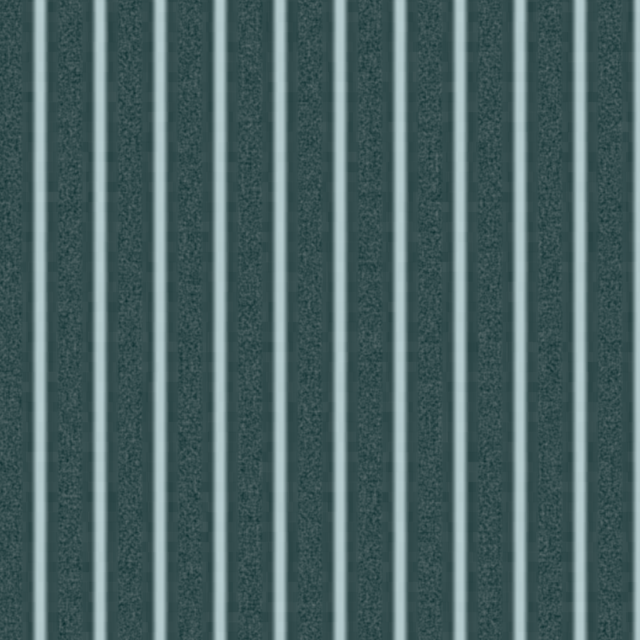
This pattern is drawn by a WebGL 1 fragment shader. Its source:

```glsl
precision highp float;
// Pale vertical pinstripes on dark teal cloth with grain and faint blocky wear.

uniform vec2 u_resolution;

// Pseudo-random gradient for a lattice point, components in -1..1.
vec2 gradient(vec2 cell) {
    vec3 q = fract(cell.xyx * vec3(0.1031, 0.1030, 0.0973));
    q += dot(q, q.yzx + 33.33);
    return fract((q.xx + q.yz) * q.zy) * 2.0 - 1.0;
}

float gradientNoise(vec2 p) {
    vec2 i = floor(p);
    vec2 f = fract(p);
    vec2 w = f * f * f * (f * (f * 6.0 - 15.0) + 10.0);
    float a = dot(gradient(i), f);
    float b = dot(gradient(i + vec2(1.0, 0.0)), f - vec2(1.0, 0.0));
    float c = dot(gradient(i + vec2(0.0, 1.0)), f - vec2(0.0, 1.0));
    float d = dot(gradient(i + vec2(1.0, 1.0)), f - vec2(1.0, 1.0));
    return mix(mix(a, b, w.x), mix(c, d, w.x), w.y);
}

// Flat steps joined by short smooth ramps.
vec2 terrace(vec2 p) {
    p += 0.1;
    return floor(p) + smoothstep(0.8, 1.0, fract(p));
}

void main() {
    vec2 uv = gl_FragCoord.xy / u_resolution;

    // Distance to the nearest stripe axis, in stripe periods (32/3 across).
    float dist = abs(fract(uv.x * 32.0 / 3.0 - 2.0 / 3.0 + 0.5) - 0.5);

    // Blocky wear: square patches and narrow upright slivers.
    float patches = gradientNoise(terrace(uv * 64.0) * 0.73 + 0.37);
    float slivers = gradientNoise(terrace(uv * vec2(192.0, 64.0)) * 0.61 + 91.3);
    float wear = 0.055 * patches + 0.04 * slivers;

    // Fine grain in the band midway between stripes.
    float grain = gradientNoise(uv * 175.0 + 17.0)
                + 0.6 * gradientNoise(uv * 260.0 + 53.0);
    float band = smoothstep(0.27, 0.34, dist);

    // Cloth, slightly darker beside each stripe.
    vec3 cloth = vec3(0.207, 0.306, 0.310);
    cloth += vec3(1.0, 0.8, 0.8) * (wear + 0.16 * grain * band);
    cloth -= 0.018 * (1.0 - smoothstep(0.17, 0.27, dist));

    // Soft-edged stripe with a trace of the same wear.
    vec3 thread = vec3(0.705, 0.795, 0.805) + 0.35 * wear;
    float stripe = 1.0 - smoothstep(0.03, 0.163, dist);

    gl_FragColor = vec4(mix(cloth, thread, stripe), 1.0);
}
```
